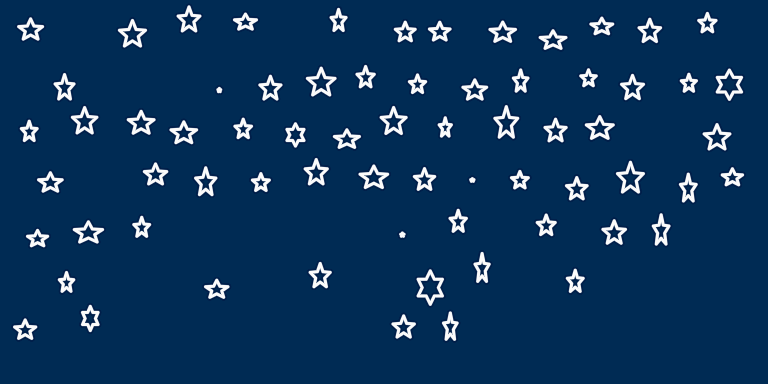
A Shadertoy shader for this pattern:

```glsl
const vec3 NAVY = vec3(0.0, 0.17, 0.33);
const vec3 DEEP_NAVY = vec3(0.0, 0.12, 0.29);
const vec3 WHITE = vec3(0.985);
const vec2 GRID = vec2(14.0, 7.0);
const float PI = 3.14159265;
const float FAR = 10.0;

float hash(vec2 p, float seed) {
    return fract(sin(dot(p + seed * 7.31, vec2(127.1, 311.7))) * 43758.5453);
}

float segmentDistance(vec2 p, vec2 a, vec2 b) {
    vec2 ab = b - a;
    float t = clamp(dot(p - a, ab) / dot(ab, ab), 0.0, 1.0);
    return length(p - a - ab * t);
}

// Corner k of a star: even corners are tips, odd ones are notches
vec2 starCorner(int k, float tips, float notch, vec2 size) {
    float angle = float(k) * PI / tips;
    float radius = (k % 2 == 0) ? 1.0 : notch;
    return radius * size * vec2(sin(angle), cos(angle));
}

// Distance to the outline of a stretched star
float starOutline(vec2 p, float tips, float notch, vec2 size) {
    float d = FAR;
    vec2 a = starCorner(0, tips, notch, size);
    for (int k = 1; k <= int(2.0 * tips); k++) {
        vec2 b = starCorner(k, tips, notch, size);
        d = min(d, segmentDistance(p, a, b));
        a = b;
    }
    return d;
}

// Star of one grid cell; the lower rows are sparser
float cellStar(vec2 p, vec2 cell, vec2 cellSize) {
    float density = mix(0.6, 0.92, smoothstep(1.5, 3.5, cell.y));
    bool outside = any(lessThan(cell, vec2(0.0))) || any(greaterThanEqual(cell, GRID));
    if (outside || hash(cell, 1.0) > density) return FAR;

    // Jittered centre, with rows staggered sideways
    vec2 jitter = vec2(hash(cell, 2.0), hash(cell, 3.0)) - 0.5;
    float stagger = mod(cell.y, 2.0) * 0.5 - 0.25;
    vec2 centre = (cell + 0.5 + vec2(stagger, 0.0) + jitter * vec2(0.36, 0.44)) * cellSize;
    vec2 q = p - centre;
    if (length(q) > 0.08) return FAR;

    // Size, stretch and kind
    float tall = hash(cell, 4.0);
    vec2 stretch = vec2(mix(0.6, 1.2, hash(cell, 5.0)), mix(0.85, 1.35, tall * tall));
    vec2 size = mix(0.024, 0.036, hash(cell, 6.0)) * stretch;
    float kind = hash(cell, 7.0);
    if (kind < 0.03) size *= 0.15;
    bool sixTips = kind > 0.96;
    return starOutline(q, sixTips ? 6.0 : 5.0, sixTips ? 0.58 : 0.45, size);
}

float starField(vec2 p, vec2 cellSize) {
    vec2 home = floor(p / cellSize);
    float d = FAR;
    for (int y = -1; y <= 1; y++)
        for (int x = -1; x <= 1; x++)
            d = min(d, cellStar(p, home + vec2(x, y), cellSize));
    return d;
}

void mainImage(out vec4 fragColor, in vec2 fragCoord) {
    vec2 uv = fragCoord / iResolution.y;
    float aspect = iResolution.x / iResolution.y;
    float pixel = 1.0 / iResolution.y;

    // Margins around the field; the bottom strip stays empty
    vec2 low = vec2(0.05, 0.08);
    vec2 high = vec2(aspect - 0.05, 0.985);
    float d = starField(uv - low, (high - low) / GRID);

    // White stroke with a faint darker rim
    float stroke = 0.0042;
    float rim = 1.0 - smoothstep(stroke + 0.004, stroke + 0.006, d);
    float ink = 1.0 - smoothstep(-0.7 * pixel, 0.7 * pixel, d - stroke);
    vec3 color = mix(mix(NAVY, DEEP_NAVY, rim), WHITE, ink);
    fragColor = vec4(color, 1.0);
}
```
